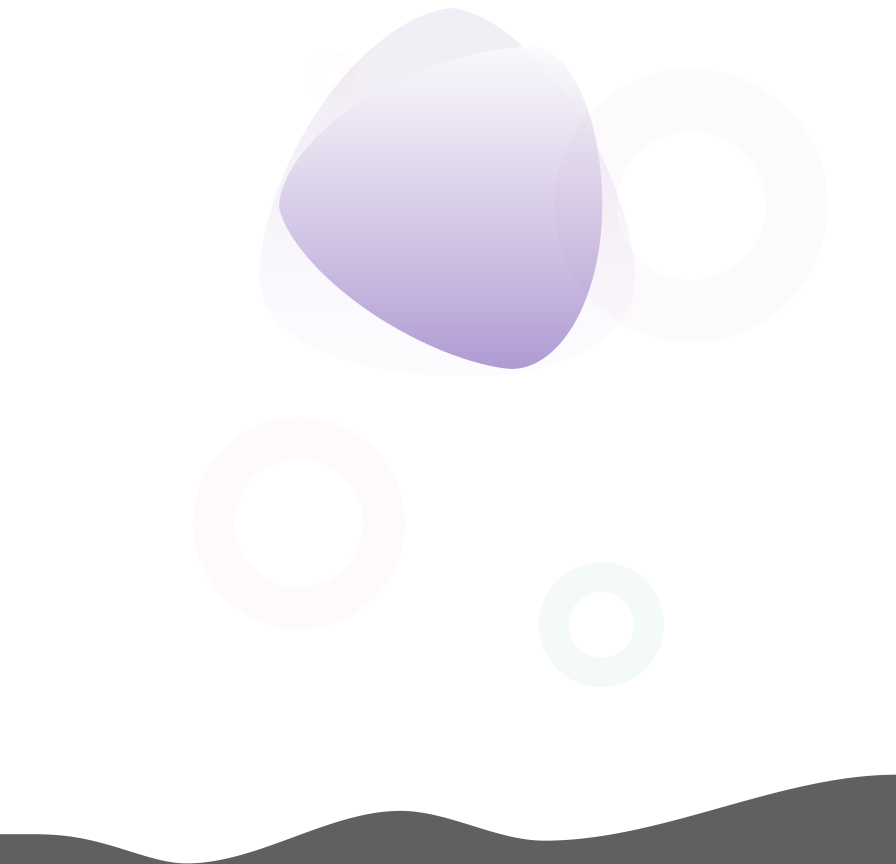
This background is drawn by a Shadertoy shader. Its source:

```glsl
// Coverage of a shape whose signed distance is d
float fill(float d) {
    return clamp(0.5 - d * iResolution.y, 0.0, 1.0);
}

// Rounded pebble: four superellipse quarters meeting at the waist height.
// apex holds the top and bottom x; power is ordered TL, TR, BL, BR.
float pebble(vec2 p, vec2 low, vec2 high, vec2 apex, float waist, vec4 power) {
    bool upper = p.y > waist;
    vec2 center = vec2(upper ? apex.x : apex.y, waist);
    bool right = p.x > center.x;
    vec2 radius = vec2(right ? high.x - center.x : center.x - low.x,
                       upper ? high.y - waist : waist - low.y);
    vec2 pair = upper ? power.xy : power.zw;
    float n = right ? pair.y : pair.x;
    vec2 q = max(abs(p - center) / radius, 1e-4);
    vec2 slope = n * pow(q, vec2(n - 1.0)) / radius;
    return (dot(pow(q, vec2(n)), vec2(1.0)) - 1.0) / length(slope);
}

// Ground height: eased steps between crests and troughs
float hillHeight(float x) {
    float firstDip = pow(clamp((x - 0.034) / 0.182, 0.0, 1.0), 1.3);
    return 0.0345 - 0.0338 * smoothstep(0.0, 1.0, firstDip)
         + 0.0608 * smoothstep(0.216, 0.4635, x)
         - 0.0345 * smoothstep(0.4635, 0.630, x)
         + 0.0764 * smoothstep(0.630, 1.038, x);
}

void mainImage(out vec4 fragColor, in vec2 fragCoord) {
    vec2 p = fragCoord / iResolution.y;
    vec3 color = vec3(1.0);

    // Pale pebble behind
    float pale = pebble(p, vec2(0.300, 0.565), vec2(0.735, 0.9905),
                        vec2(0.523, 0.5405), 0.681, vec4(1.65, 1.6, 2.2, 2.2));
    vec3 paleTint = mix(vec3(0.987, 0.985, 0.998), vec3(0.947, 0.932, 0.962),
                        smoothstep(0.57, 0.93, p.y));
    color = mix(color, paleTint, fill(pale));

    // Violet pebble in front, fading upwards
    float violet = pebble(p, vec2(0.323, 0.573), vec2(0.697, 0.946),
                          vec2(0.615, 0.592), 0.762, vec4(1.7, 2.0, 1.5, 2.0));
    float rise = clamp((p.y - 0.573) / 0.373, 0.0, 1.0);
    vec3 violetTint = mix(vec3(0.69, 0.605, 0.825), vec3(0.985, 0.982, 0.988), rise);
    color = mix(color, violetTint, fill(violet) * mix(1.0, 0.85, rise));

    // Translucent rings: center, middle radius, half thickness
    vec4 rings[4] = vec4[4](
        vec4(0.800, 0.762, 0.1223, 0.0361), vec4(0.346, 0.3946, 0.0986, 0.0243),
        vec4(0.696, 0.277, 0.0551, 0.0172), vec4(0.382, 0.9135, 0.0203, 0.0095));
    vec3 tints[4] = vec3[4](
        vec3(0.992, 0.981, 0.987), vec3(0.996, 0.981, 0.985),
        vec3(0.957, 0.976, 0.977), vec3(0.996, 0.993, 0.984));
    for (int i = 0; i < 4; i++) {
        float ring = abs(length(p - rings[i].xy) - rings[i].z) - rings[i].w;
        color *= mix(vec3(1.0), tints[i], fill(ring));
    }

    // Grey hills, with the edge distance corrected for slope
    float height = hillHeight(p.x);
    float grade = (hillHeight(p.x + 0.002) - height) / 0.002;
    float hill = (p.y - height) / sqrt(1.0 + grade * grade);
    color = mix(color, vec3(0.376), fill(hill));

    fragColor = vec4(color, 1.0);
}
```
